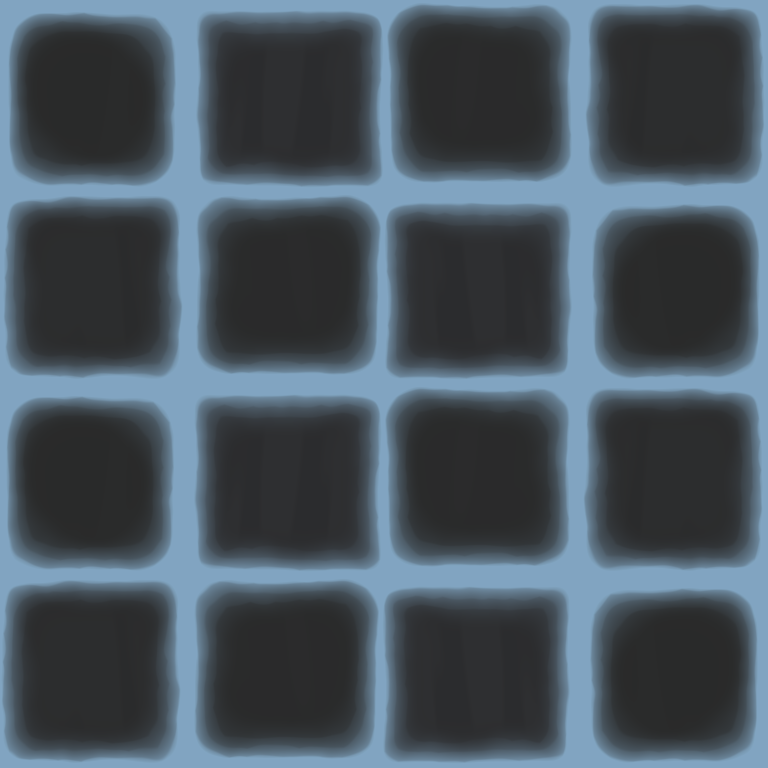
Write a WebGL 2 fragment shader that draws this pattern.

```glsl
#version 300 es
precision highp float;
// Four by four hand-brushed charcoal tiles with smoky edges on dusty blue.
uniform vec2 u_resolution;
out vec4 outColor;

const float TILES = 4.0;           // tiles across and down
const float FADE_WIDTH = 0.195;    // depth of the smoky border, in tiles
const float FADE_POWER = 2.1;      // curve of the smoky border
const float WOBBLE = 0.026;        // slow waviness of the outline
const float RAGGED = 0.006;        // fine raggedness of the outline
const float WASH = 0.15;           // strength of each crisp brush layer
const float WASH_EDGE = 0.012;     // softness of the crisp layers
const float LOWER_SHIFT = -0.010;  // sideways drift of the lower half
const float STREAK = 0.020;        // strength of the dry brush streaks
const vec3 BLUE = vec3(0.505, 0.645, 0.755);
const vec3 CHARCOAL = vec3(0.164, 0.167, 0.167);
const vec3 SLATE = vec3(0.177, 0.180, 0.188);

// Four hand-painted shapes: centre xy, half size xy.
const vec4 SHAPE[4] = vec4[4](
  vec4(0.475, 0.480, 0.440, 0.456),
  vec4(0.508, 0.487, 0.478, 0.452),
  vec4(0.500, 0.510, 0.474, 0.464),
  vec4(0.518, 0.505, 0.460, 0.468));
// Corner rounding and slate tint of each shape.
const vec2 FINISH[4] = vec2[4](
  vec2(0.23, 0.0), vec2(0.09, 0.9), vec2(0.18, 0.1), vec2(0.14, 0.4));

float hash(vec2 p) {
  vec3 q = fract(p.xyx * vec3(0.1031, 0.1030, 0.0973));
  q += dot(q, q.yzx + 33.33);
  return fract((q.x + q.y) * q.z);
}

float noise(vec2 p) {
  vec2 i = floor(p), f = fract(p);
  f = f * f * (3.0 - 2.0 * f);
  vec2 e = vec2(1.0, 0.0);
  return mix(mix(hash(i), hash(i + e), f.x),
             mix(hash(i + e.yx), hash(i + e.xx), f.x), f.y);
}

float smoothMin(float a, float b, float k) {
  float h = max(k - abs(a - b), 0.0) / k;
  return min(a, b) - 0.25 * k * h * h;
}

// Crisp brush layer whose rim is scalloped by creased noise.
float brushLayer(float depth, vec2 p) {
  float scallop = abs(noise(p * 8.0) - 0.5);
  return WASH * smoothstep(0.0, WASH_EDGE, depth - 0.035 * scallop);
}

// Paint of one tile: rgb colour and coverage, p in tile units.
vec4 paintTile(vec2 p, int kind) {
  vec4 shape = SHAPE[kind];
  vec2 finish = FINISH[kind];
  vec2 seed = vec2(37.0 + 53.0 * float(kind), 71.0);

  // Depth inside the wavy outline
  vec2 inset = shape.zw - abs(p - shape.xy);
  float depth = smoothMin(inset.x, inset.y, finish.x);
  depth += WOBBLE * (noise(p * 5.0 + seed) - 0.5);
  depth += RAGGED * (noise(p * 15.0 + seed.yx) - 0.5);

  // Smoky border, uneven in width, under two crisp layers
  float width = FADE_WIDTH * (0.8 + 0.4 * noise(p * 4.0 + seed + 19.0));
  float bare = pow(1.0 - clamp(depth / width, 0.0, 1.0), FADE_POWER);
  bare *= 1.0 - brushLayer(depth, p + seed);
  bare *= 1.0 - brushLayer(depth - 0.045, p + seed + 23.0);
  bare *= 1.0 - 2.0 * brushLayer(depth - 0.095, p + seed + 47.0);
  float cover = 1.0 - bare;

  // Faint slanted strokes in the dark centre
  float slant = p.x - 0.16 * p.y + 0.05 * p.y * p.y;
  float stroke = noise(vec2(slant * 11.0, p.y * 1.6) + seed + 67.0);
  stroke = smoothstep(0.4, 0.6, stroke) - 0.5;
  vec3 color = mix(CHARCOAL, SLATE, finish.y);
  color += STREAK * stroke * (0.15 + 0.5 * finish.y) * smoothstep(0.1, 0.25, depth);
  return vec4(color, cover);
}

void main() {
  vec2 grid = gl_FragCoord.xy / u_resolution * TILES;
  vec2 cell = floor(grid);
  vec3 color = BLUE;

  // Neighbours are included so that soft edges may cross cell borders
  for (int j = -1; j <= 1; j++) {
    for (int i = -1; i <= 1; i++) {
      vec2 home = cell + vec2(i, j);
      vec2 id = mod(home, TILES);
      vec2 p = grid - home;
      p.x -= id.y < 0.5 * TILES ? LOWER_SHIFT : 0.0;

      // Every second row runs mirrored
      bool mirrored = mod(id.y, 2.0) < 0.5;
      int kind = int(mirrored ? TILES - 1.0 - id.x : id.x);
      if (mirrored) p.x = 1.0 - p.x;

      vec4 paint = paintTile(p, kind);
      color = mix(color, paint.rgb, paint.a);
    }
  }
  outColor = vec4(color, 1.0);
}
```
